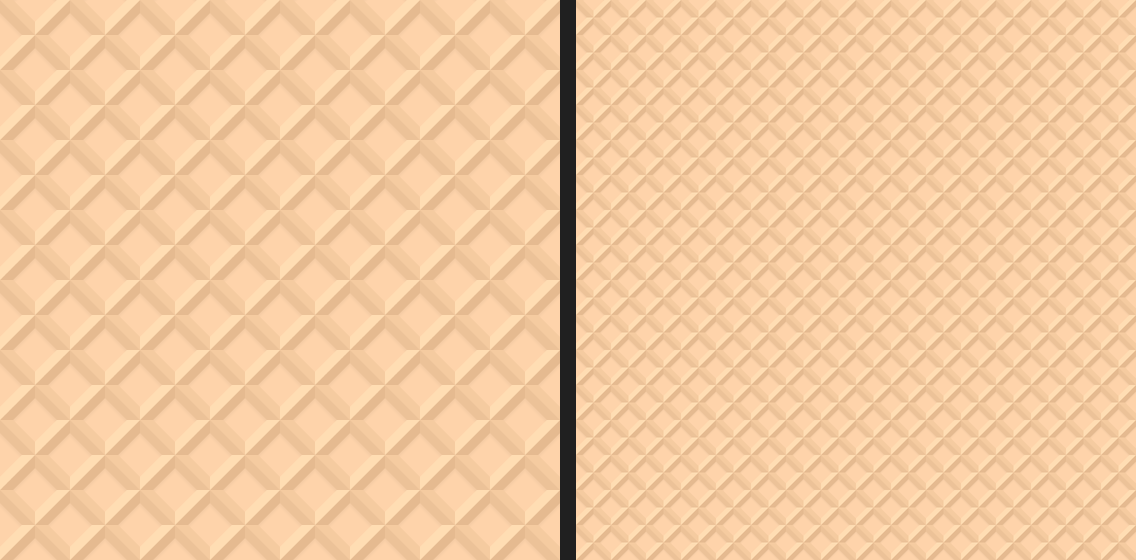
Left: one tile. Right: repeated 2 by 2.
Give the GLSL for this pattern, as a Shadertoy shader.

```glsl
// Waffle relief: a diagonal lattice of raised ridges around sunken flat diamonds.
// Each diamond cell is a mitred frame whose four facets are lit from the upper left;
// the nearest cell side selects the facet, and supersampling smooths the edges.

const float REPEATS = 8.0;         // lattice periods across and down
const float BEVEL = 0.188;         // facet width as a share of the cell side
const float SHADOW_REACH = 0.09;   // softness of the shadow on the floor
const float SHADOW_DEPTH = 0.035;
const int SAMPLES = 4;             // antialiasing grid per axis

const vec3 FLOOR_COLOR = vec3(0.996, 0.828, 0.667);
const vec3 LIGHT_FACET = vec3(1.000, 0.868, 0.702);
const vec3 MID_FACET   = vec3(0.959, 0.795, 0.627);
const vec3 SHADE_FACET = vec3(0.927, 0.760, 0.597);
const vec3 DARK_FACET  = vec3(0.897, 0.730, 0.566);

// Rotates the square grid so that the ridges fall on whole numbers.
vec2 toLattice(vec2 p) {
    return vec2(p.x + p.y, p.y - p.x);
}

// Chooses the facet belonging to the nearest side; equal distances form the mitres.
vec3 facetColor(vec2 nearLow, vec2 nearHigh, float nearest) {
    if (nearest == nearHigh.y) return DARK_FACET;   // upper left side
    if (nearest == nearLow.y)  return LIGHT_FACET;  // lower right side
    if (nearest == nearHigh.x) return SHADE_FACET;  // upper right side
    return MID_FACET;                               // lower left side
}

// Floor with a faint shadow fading away from the two upper sides.
vec3 floorColor(vec2 nearHigh) {
    float gap = min(nearHigh.x, nearHigh.y) - BEVEL;
    float shadow = 1.0 - smoothstep(0.0, SHADOW_REACH, gap);
    return FLOOR_COLOR * (1.0 - SHADOW_DEPTH * shadow);
}

vec3 waffle(vec2 uv) {
    vec2 cell = fract(toLattice(uv * REPEATS));
    vec2 nearLow = cell;
    vec2 nearHigh = 1.0 - cell;
    vec2 side = min(nearLow, nearHigh);
    float nearest = min(side.x, side.y);
    return nearest < BEVEL ? facetColor(nearLow, nearHigh, nearest)
                           : floorColor(nearHigh);
}

void mainImage(out vec4 fragColor, in vec2 fragCoord) {
    vec3 sum = vec3(0.0);
    for (int y = 0; y < SAMPLES; y++) {
        for (int x = 0; x < SAMPLES; x++) {
            vec2 offset = (vec2(x, y) + 0.5) / float(SAMPLES) - 0.5;
            sum += waffle((fragCoord + offset) / iResolution.xy);
        }
    }
    fragColor = vec4(sum / float(SAMPLES * SAMPLES), 1.0);
}
```
